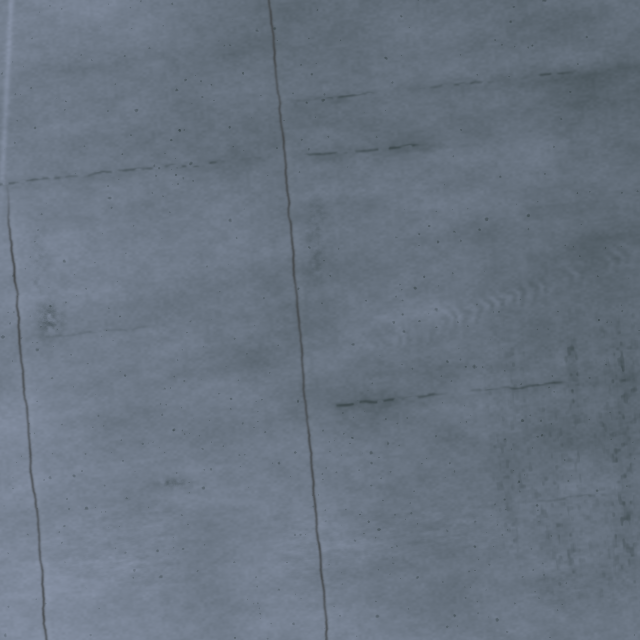
Give the GLSL for this texture, as a WebGL 2 fragment shader.

```glsl
#version 300 es
precision highp float;
// Weathered blue-grey concrete slabs with cracks, faint seams, stains and a tyre print.
uniform vec2 u_resolution;
out vec4 fragColor;

const vec3 SHADE = vec3(0.338, 0.382, 0.418);
const vec3 LIGHT = vec3(0.508, 0.55, 0.622);
const vec3 CRACK = vec3(0.25, 0.26, 0.265);

float hash(vec2 p) {
  return fract(sin(dot(p, vec2(127.1, 311.7))) * 43758.5453);
}

float noise(vec2 p) {
  vec2 cell = floor(p), f = fract(p);
  f = f * f * (3.0 - 2.0 * f);
  float low = mix(hash(cell), hash(cell + vec2(1, 0)), f.x);
  float high = mix(hash(cell + vec2(0, 1)), hash(cell + vec2(1, 1)), f.x);
  return mix(low, high, f.y);
}

float fbm(vec2 p) {
  float sum = 0.0, amp = 0.5;
  for (int i = 0; i < 5; i++) {
    sum += amp * noise(p);
    p = p * 2.03 + vec2(7.3, 3.9);
    amp *= 0.5;
  }
  return sum;
}

float softLine(float d, float width) {
  return exp(-d * d / (width * width));
}

float blot(vec2 p, vec2 center, vec2 size) {
  vec2 d = (p - center) / size;
  return exp(-dot(d, d));
}

// 1 between start and end, with soft ends
float span(float x, float start, float end, float soft) {
  return smoothstep(start - soft, start + soft, x) * (1.0 - smoothstep(end - soft, end + soft, x));
}

// Thin, crumbling, nearly level joint with a faint shadow around it
float seam(vec2 q, float level, float start, float end) {
  float d = q.y - level - 0.005 * (noise(vec2(q.x * 45.0, level * 70.0)) - 0.5);
  float patches = smoothstep(0.3, 0.75, noise(vec2(q.x * 16.0, level * 90.0)));
  float crumbs = smoothstep(0.2, 0.7, noise(q * vec2(110.0, 160.0)));
  float shadow = softLine(d + 0.004, 0.012) * noise(q * vec2(30.0, 70.0));
  return span(q.x, start, end, 0.02) * (softLine(d, 0.0025) * patches * crumbs + 0.5 * shadow);
}

// Sideways distance from an upright crack
float crackOffset(vec2 q, float x) {
  float wander = 0.005 * (noise(vec2(q.y * 11.0, x * 40.0)) - 0.5);
  float jag = 0.0055 * (fbm(vec2(q.y * 50.0, x * 70.0)) - 0.5);
  return q.x - x - wander - jag;
}

// Scattered ragged pits, one at most per grid cell
float specks(vec2 p, float cells, float chance) {
  vec2 cell = floor(p * cells), f = fract(p * cells);
  vec2 center = 0.35 + 0.3 * vec2(hash(cell + 3.1), hash(cell + 8.7));
  float radius = mix(0.1, 0.22, hash(cell + 5.5));
  float ragged = length(f - center) + 0.16 * (noise(p * cells * 4.0) - 0.5);
  return step(hash(cell), chance) * (1.0 - smoothstep(radius * 0.3, radius * 1.4, ragged));
}

// Row of curved tread marks, signed for lit and shaded sides
float tread(vec2 p, vec2 start, vec2 end) {
  vec2 dir = normalize(end - start), d = p - start;
  float along = dot(d, dir), across = dot(d, vec2(-dir.y, dir.x));
  float body = span(along, 0.03, length(end - start), 0.05) * softLine(across, 0.016);
  float wear = smoothstep(0.1, 0.7, noise(p * 30.0));
  return body * wear * sin(along * 330.0 + abs(across) * 170.0 + 3.0 * noise(p * 50.0));
}

void main() {
  vec2 p = gl_FragCoord.xy / u_resolution.y;
  vec2 q = vec2(p.x + 0.09 * p.y, p.y - 0.1 * p.x); // frame along the slab joints

  // Broad light, ragged clouds and level streaks
  vec2 warp = 0.04 * vec2(fbm(q * 9.0), fbm(q * 9.0 + 17.0));
  float tone = 0.46 - 0.52 * (p.x - 0.5) - 0.24 * (p.y - 0.5);
  tone += 0.6 * (fbm((q + warp) * vec2(4.0, 6.0) + 2.0) - 0.48);
  tone += 0.45 * (fbm((q + warp) * vec2(11.0, 19.0) + 31.0) - 0.48);
  tone += 0.25 * (fbm(q * vec2(5.0, 34.0) + 50.0) - 0.48);
  tone -= 0.12 * span(q.y, 0.7, 0.797, 0.015) * smoothstep(0.42, 0.6, q.x);

  // Fine grain, a little coarser along the joints
  tone += 0.24 * (fbm(q * vec2(60.0, 90.0)) - 0.48);
  tone += 0.15 * (noise(q * vec2(190.0, 240.0)) - 0.5);

  // Rippled skin near the bottom
  float ripple = fbm(q * vec2(50.0, 150.0)) - 0.48;
  tone += 0.4 * ripple * (1.0 - smoothstep(0.12, 0.3, p.y)) * smoothstep(0.3, 0.65, noise(q * 8.0));

  // Gritty upright stains at the lower right
  float region = smoothstep(0.6, 0.95, p.x) * span(p.y, 0.08, 0.5, 0.1);
  float drip = smoothstep(0.45, 0.9, fbm(q * vec2(45.0, 6.0) + 4.0));
  float grit = smoothstep(0.5, 0.9, noise(q * vec2(170.0, 120.0)));
  tone -= region * (0.2 * drip + 0.45 * grit * (0.2 + drip));

  // Local stains, broken up by noise
  float stain = blot(p, vec2(0.078, 0.5), vec2(0.018, 0.025));
  stain += 0.8 * blot(p, vec2(0.27, 0.245), vec2(0.025, 0.007));
  stain += 0.5 * blot(p, vec2(0.495, 0.63), vec2(0.014, 0.07));
  stain += 0.4 * blot(p, vec2(0.06, 0.59), vec2(0.012, 0.06));
  tone -= 0.9 * stain * smoothstep(0.25, 0.75, fbm(p * 75.0));

  // Seams and tyre print
  float seams = seam(q, 0.713, 0.04, 0.48) + seam(q, 0.709, 0.54, 0.76);
  seams += seam(q, 0.797, 0.52, 1.1) + seam(q, 0.314, 0.55, 1.1);
  seams += 0.5 * seam(q, 0.133, 0.77, 1.1) + 0.4 * seam(q, 0.467, 0.1, 0.3);
  tone -= 0.5 * seams;
  tone += 0.14 * tread(p, vec2(0.56, 0.45), vec2(0.98, 0.60));

  // Small pits in loose clusters
  float cluster = smoothstep(0.4, 0.8, noise(q * 7.0 + 5.0));
  tone -= 0.55 * specks(q, 75.0, 0.025 * cluster) + 0.4 * specks(q + 0.37, 120.0, 0.05 * cluster);

  // Pale edge at the upper left
  float edge = p.x - 0.004 - 0.05 * (p.y - 0.73);
  tone += 0.35 * softLine(edge, 0.005) * smoothstep(0.62, 0.78, p.y);

  vec3 color = mix(SHADE, LIGHT, clamp(tone, -0.5, 1.1));

  // Two long cracks with a pale lip
  for (int i = 0; i < 2; i++) {
    float x = 0.074 + 0.438 * float(i);
    float d = crackOffset(q, x);
    float reach = i == 0 ? 1.0 - smoothstep(0.62, 0.74, p.y) : 1.0;
    float depth = reach * mix(0.3, 1.0, fbm(vec2(q.y * 30.0, x * 50.0)));
    color += 0.012 * reach * softLine(d - 0.006, 0.005);
    color = mix(color, CRACK, depth * softLine(d, 0.0023));
  }
  fragColor = vec4(color, 1.0);
}
```
